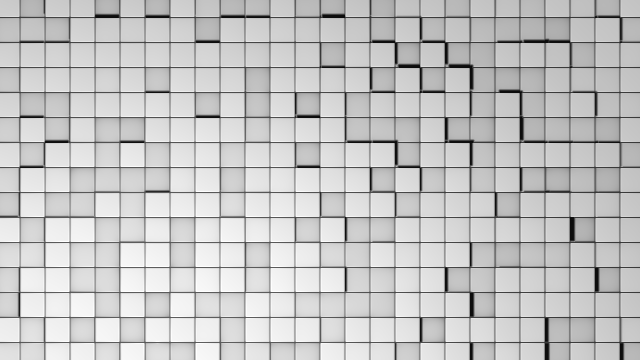
Write a Shadertoy shader that draws this background.

```glsl
// Wall of pale square blocks at uneven depths, lit from the lower left.
#define PITCH 0.06944        // block spacing, in canvas heights
#define GAP 0.017            // half width of the seam, in blocks
#define CORNER 0.04          // corner radius, in blocks
#define LOW_SHARE 0.40       // share of sunken blocks
#define LIGHT vec2(-6.5, -6.5) // light position in blocks from the centre
#define SHADOW_REACH 0.0145  // shadow length per block of light distance
#define SHADOW_SOFT 0.05
#define OCCLUSION 0.15
#define BRIGHT 0.955
#define DIM 0.765
#define SEAM 0.27

const float SHADOW_TONE = 0.03;

float hash(vec2 p) {
    vec3 q = fract(vec3(p.xyx) * 0.1031);
    q += dot(q, q.yzx + 33.33);
    return fract((q.x + q.y) * q.z);
}

float roundBox(vec2 p, float halfSize, float radius) {
    vec2 q = abs(p) - halfSize + radius;
    return length(max(q, 0.0)) + min(max(q.x, q.y), 0.0) - radius;
}

// Sunken blocks lie in 0..0.45, raised blocks in 0.6..1
float blockHeight(vec2 cell) {
    float pick = hash(cell + 71.0);
    float spread = hash(cell + 137.0);
    return pick < LOW_SHARE ? 0.45 * spread : 0.6 + 0.4 * spread;
}

void mainImage(out vec4 fragColor, in vec2 fragCoord) {
    // Block grid: a seam on the vertical axis, a block row on the horizontal
    vec2 grid = (fragCoord - 0.5 * iResolution.xy) / (iResolution.y * PITCH);
    vec2 fromLight = grid - LIGHT;
    grid.y += 0.5;
    vec2 cell = floor(grid);
    vec2 local = grid - cell - 0.5;
    float pixel = 1.0 / (iResolution.y * PITCH);
    float height = blockHeight(cell);

    // Cast shadows and contact darkening from higher neighbours
    float shadow = 0.0;
    float occlusion = 0.0;
    for (int j = -1; j <= 1; j++) {
        for (int i = -1; i <= 1; i++) {
            vec2 side = vec2(i, j);
            float rise = max(blockHeight(cell + side) - height, 0.0);
            vec2 shift = fromLight * SHADOW_REACH * rise;
            float edge = roundBox(local - side - shift, 0.5 - GAP, CORNER);
            float cover = 1.0 - smoothstep(-SHADOW_SOFT, SHADOW_SOFT + 0.5 * pixel, edge);
            shadow = max(shadow, cover * smoothstep(0.05, 0.45, rise));
            float away = max(roundBox(local - side, 0.5, CORNER), 0.0);
            occlusion += rise * exp(-7.0 * away);
        }
    }

    // Light falloff, depth tone and a faint slope across each face
    float tone = mix(BRIGHT, DIM, smoothstep(2.0, 21.0, length(fromLight * vec2(0.9, 1.15))));
    tone *= mix(0.91, 1.0, smoothstep(0.1, 0.75, height));
    tone *= 1.0 + 0.02 * (hash(cell + 19.0) - 0.5) - 0.02 * (local.x + local.y);
    tone *= 1.0 - OCCLUSION * min(occlusion, 1.5);

    // Bevel: bright toward the light, darker on the far edges
    float face = roundBox(local, 0.5 - GAP, CORNER);
    float rim = smoothstep(-0.07, -0.01, face);
    float facing = dot(normalize(local + 0.0001), normalize(fromLight));
    tone *= 1.0 - 0.08 * rim * facing;

    // Shadow, then the seam between blocks, paler on the lit side
    tone = mix(tone, SHADOW_TONE, shadow * 0.97);
    float seam = smoothstep(-0.5 * pixel, 0.5 * pixel, face);
    float seamTone = SEAM * mix(1.3, 0.8, smoothstep(3.0, 18.0, length(fromLight)));
    tone = mix(tone, min(tone, seamTone), seam);

    fragColor = vec4(vec3(clamp(tone, 0.0, 1.0)), 1.0);
}
```
